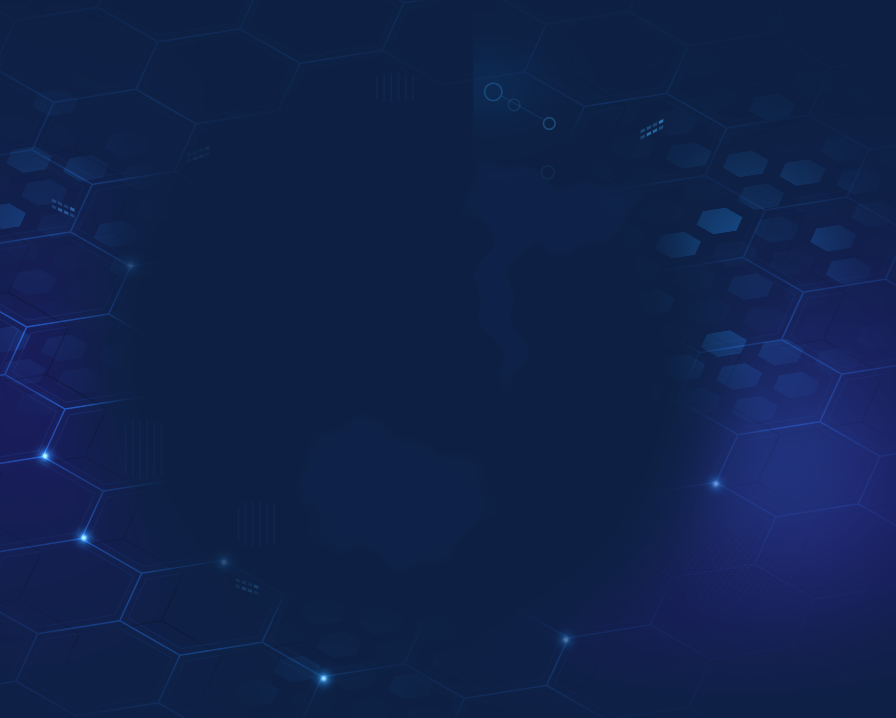
Give the GLSL for this background, as a WebGL 1 fragment shader.

```glsl
precision highp float;
uniform vec2 u_resolution;

const vec3 NAVY = vec3(0.052, 0.127, 0.265);
const vec3 HAZE = vec3(0.058, 0.138, 0.295);
const vec3 VIOLET = vec3(0.108, 0.110, 0.375);
const vec3 INDIGO = vec3(0.140, 0.220, 0.530);
const vec3 LINE_BLUE = vec3(0.050, 0.230, 0.420);
const vec3 TILE_BLUE = vec3(0.030, 0.170, 0.260);
const vec3 CYAN = vec3(0.150, 0.440, 0.560);

// Maps the slanted honeycomb to a regular one with unit spacing
const mat2 TO_HEX = mat2(4.719, -1.235, -2.170, -8.153);
const vec2 GRID_ORIGIN = vec2(0.3036, 0.8937);
const vec2 AXIS_A = vec2(1.0, 0.0);
const vec2 AXIS_B = vec2(0.5, 0.866);
const vec2 AXIS_C = vec2(-0.5, 0.866);

float hash(vec2 p) {
  return fract(sin(dot(p, vec2(12.99, 78.23))) * 437.58);
}

float blob(vec2 p, vec2 center, vec2 radii) {
  vec2 d = (p - center) / radii;
  return exp(-dot(d, d));
}

float stroke(float d, float halfWidth, float aa) {
  return 1.0 - smoothstep(halfWidth - 0.5 * aa, halfWidth + 0.7 * aa, abs(d));
}

// Offset from the nearest honeycomb center
vec2 hexLocal(vec2 q) {
  vec2 s = vec2(1.0, 1.732);
  vec2 a = mod(q + 0.5 * s, s) - 0.5 * s;
  vec2 b = mod(q, s) - 0.5 * s;
  return dot(a, a) < dot(b, b) ? a : b;
}

float axisGap(vec2 h, vec2 axis) {
  return (0.5 - abs(dot(h, axis))) / length(axis * TO_HEX);
}

// Canvas distance to the nearest honeycomb edge
float hexEdge(vec2 p) {
  vec2 h = hexLocal(TO_HEX * p);
  return min(axisGap(h, AXIS_A), min(axisGap(h, AXIS_B), axisGap(h, AXIS_C)));
}

// Small filled cells, many of them nearly empty
float hexTiles(vec2 p, float aa) {
  vec2 q = TO_HEX * p / 0.4;
  vec2 h = hexLocal(q);
  float radius = max(abs(h.x), max(abs(dot(h, AXIS_B)), abs(dot(h, AXIS_C))));
  vec2 id = floor((q - h) * vec2(2.0, 1.1547) + 0.5);
  float fill = 1.0 - smoothstep(0.35 - 8.0 * aa, 0.35 + 8.0 * aa, radius);
  return fill * (0.08 + 0.92 * smoothstep(0.25, 0.9, hash(id + 3.0)));
}

// Slanted block of short marks
float dashes(vec2 p, float slope, float aa) {
  vec2 size = vec2(0.0085, 0.0085);
  vec2 cell = (p - vec2(0.0, slope * p.x)) / size;
  vec2 edge = abs(fract(cell) - 0.5) - vec2(0.31, 0.2);
  float mark = 1.0 - smoothstep(-0.5 * aa, aa, max(edge.x, edge.y) * size.y);
  float inside = step(abs(cell.x), 2.0) * step(abs(cell.y), 1.0);
  return mark * inside * (0.4 + 0.6 * hash(floor(cell)));
}

float bars(vec2 p, float height, float aa) {
  float id = floor(p.x / 0.01);
  float d = (fract(p.x / 0.01) - 0.5) * 0.01;
  float top = height * (0.2 + 0.8 * hash(vec2(id, 2.0)));
  return stroke(d, 0.001, aa) * step(abs(p.x), 0.03) * step(abs(p.y), top);
}

float segment(vec2 p, vec2 a, vec2 b) {
  vec2 ab = b - a;
  return length(p - a - ab * clamp(dot(p - a, ab) / dot(ab, ab), 0.0, 1.0));
}

vec3 node(vec2 p, vec2 center, float power) {
  float d = length(p - center);
  float halo = exp(-d * d / 0.00010);
  float core = exp(-d * d / 0.000014);
  return power * (vec3(0.06, 0.33, 0.50) * halo + vec3(0.6, 0.55, 0.4) * core);
}

void main() {
  vec2 p = gl_FragCoord.xy / u_resolution.y;
  float aa = 1.0 / u_resolution.y;
  float ring = length((p - vec2(0.56, 0.505)) / 0.39);
  float open = smoothstep(0.92, 1.32, ring);

  // Faint mottled haze in the dark center
  vec2 w = p + 0.015 * sin(p.yx * 31.0 + 2.0) + 0.007 * sin(p.yx * 83.0);
  float haze = blob(w, vec2(0.54, 0.31), vec2(0.14, 0.10))
    + blob(w, vec2(0.70, 0.58), vec2(0.025, 0.13))
    + blob(w, vec2(0.76, 0.71), vec2(0.13, 0.05));
  vec3 color = mix(NAVY, HAZE, 0.75 * smoothstep(0.35, 0.6, haze));

  // Side glows
  float violet = 0.80 * blob(p, vec2(0.03, 0.43), vec2(0.25, 0.28))
    + 0.90 * blob(p, vec2(1.17, 0.28), vec2(0.22, 0.16))
    + 0.55 * blob(p, vec2(1.20, 0.52), vec2(0.19, 0.17))
    + 0.40 * blob(p, vec2(0.92, 0.14), vec2(0.20, 0.09));
  color = mix(color, VIOLET, open * min(violet, 1.0));
  color = mix(color, INDIGO, 0.75 * open * blob(p, vec2(1.10, 0.35), vec2(0.15, 0.16)));

  // Clusters of filled cells
  float tiles = hexTiles(p - vec2(1.060, 0.726), aa) * blob(p, vec2(1.05, 0.63), vec2(0.11, 0.14))
    + 0.65 * hexTiles(p - vec2(0.062, 0.732), aa) * blob(p, vec2(0.05, 0.66), vec2(0.09, 0.15))
    + 0.2 * hexTiles(p - vec2(0.472, 0.102), aa) * blob(p, vec2(0.47, 0.07), vec2(0.10, 0.08));
  color += TILE_BLUE * tiles * smoothstep(0.85, 1.15, ring);

  // Honeycomb outlines, inner echo and shifted shadow grid
  float strength = blob(p, vec2(0.08, 0.48), vec2(0.18, 0.28))
    + 0.75 * blob(p, vec2(0.30, 0.14), vec2(0.22, 0.11))
    + 0.26 * blob(p, vec2(0.42, 0.90), vec2(0.34, 0.14))
    + 0.32 * blob(p, vec2(0.86, 0.82), vec2(0.15, 0.10))
    + 0.52 * blob(p, vec2(1.12, 0.50), vec2(0.17, 0.23))
    + 0.32 * blob(p, vec2(0.76, 0.08), vec2(0.18, 0.08));
  strength *= smoothstep(0.90, 1.22, ring);
  strength *= 0.8 + 0.25 * sin(p.x * 29.0 + 1.0) * sin(p.y * 37.0 + p.x * 11.0);
  float edge = hexEdge(p - GRID_ORIGIN);
  float shadow = stroke(hexEdge(p - GRID_ORIGIN - vec2(0.058, 0.0)), 0.001, aa);
  color *= 1.0 - 0.22 * shadow * min(strength, 1.0);
  float outline = stroke(edge, 0.0009, aa) + 0.22 * stroke(edge - 0.009, 0.0006, aa)
    + 0.07 * exp(-edge / 0.006);
  color += LINE_BLUE * outline * strength;

  // Instrument panel with rings
  float panel = blob(p, vec2(0.68, 0.88), vec2(0.07, 0.05)) * smoothstep(0.657, 0.661, p.x);
  color += vec3(0.0, 0.035, 0.055) * panel;
  float dials = stroke(length(p - vec2(0.687, 0.872)) - 0.012, 0.001, aa)
    + 0.5 * stroke(length(p - vec2(0.716, 0.854)) - 0.008, 0.001, aa)
    + 1.3 * stroke(length(p - vec2(0.765, 0.828)) - 0.008, 0.001, aa)
    + 0.3 * stroke(length(p - vec2(0.763, 0.760)) - 0.009, 0.001, aa)
    + 0.5 * stroke(segment(p, vec2(0.699, 0.866), vec2(0.756, 0.834)), 0.0006, aa);
  color += 0.27 * CYAN * dials;

  // Marks, bars and fine dots
  float marks = dashes(p - vec2(0.908, 0.820), 0.5, aa)
    + 0.8 * dashes(p - vec2(0.088, 0.710), -0.45, aa)
    + 0.35 * dashes(p - vec2(0.344, 0.183), -0.35, aa)
    + 0.15 * dashes(p - vec2(0.276, 0.785), 0.35, aa);
  color += 0.8 * CYAN * marks;
  float columns = bars(p - vec2(0.550, 0.878), 0.022, aa)
    + bars(p - vec2(0.200, 0.375), 0.045, aa) + bars(p - vec2(0.357, 0.270), 0.035, aa);
  color += vec3(0.008, 0.018, 0.035) * columns;
  float dots = smoothstep(0.5, 0.9, sin(p.x * 640.0 + p.y * 210.0) * sin(p.y * 700.0));
  color += 0.02 * dots * blob(p, vec2(1.02, 0.21), vec2(0.12, 0.07));

  // Glowing joints
  color += node(p, vec2(0.063, 0.365), 1.0) + node(p, vec2(0.117, 0.251), 1.0)
    + node(p, vec2(0.451, 0.055), 0.9) + node(p, vec2(0.997, 0.326), 0.5)
    + node(p, vec2(0.788, 0.109), 0.4) + node(p, vec2(0.312, 0.217), 0.22)
    + node(p, vec2(0.182, 0.630), 0.17);
  gl_FragColor = vec4(color, 1.0);
}
```
